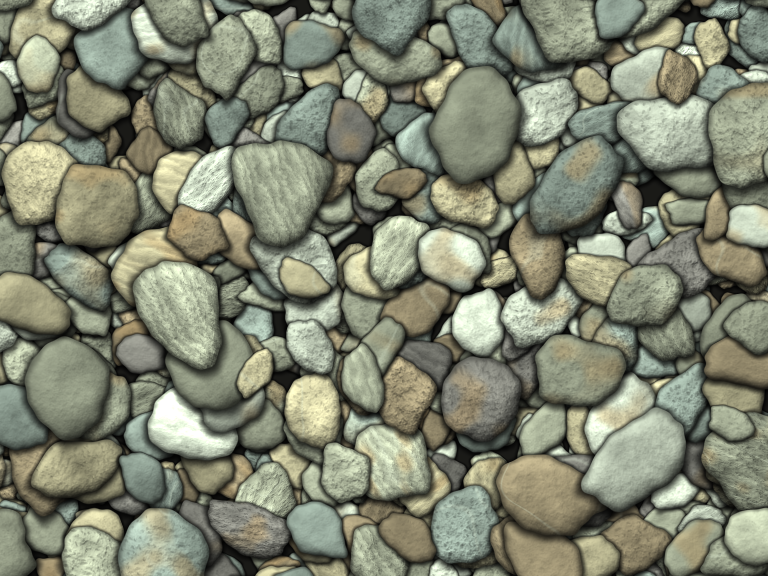
Give the GLSL for this texture, as a Shadertoy shader.

```glsl
// Draws a bed of mixed river pebbles with dark gaps under soft overcast light.

const vec3 LIGHT_DIR = vec3(-0.25, 0.50, 0.83);
const vec3 LIGHT_TINT = vec3(1.25, 1.29, 1.26);
const vec3 GAP = vec3(0.10, 0.10, 0.09);
const vec3 RUST = vec3(0.57, 0.47, 0.33);
const vec3 CHALK = vec3(0.71, 0.73, 0.67);

float hash(vec2 p) {
    vec3 q = fract(p.xyx * 0.1031);
    q += dot(q, q.yzx + 33.33);
    return fract((q.x + q.y) * q.z);
}

mat2 rotation(float angle) {
    float c = cos(angle), s = sin(angle);
    return mat2(c, s, -s, c);
}

float valueNoise(vec2 p) {
    vec2 i = floor(p), f = fract(p);
    f = f * f * (3.0 - 2.0 * f);
    return mix(mix(hash(i), hash(i + vec2(1, 0)), f.x),
               mix(hash(i + vec2(0, 1)), hash(i + 1.0), f.x), f.y);
}

// Distance to the nearest scattered point
float cellular(vec2 p) {
    vec2 i = floor(p);
    float nearest = 2.0;
    for (int y = -1; y <= 1; y++)
    for (int x = -1; x <= 1; x++) {
        vec2 c = i + vec2(x, y);
        nearest = min(nearest, distance(p, c + vec2(hash(c), hash(c + 71.0))));
    }
    return nearest;
}

// Layered noise from broad mottling down to fine grit
float grain(vec2 p) {
    float sum = 0.0, amp = 0.5;
    p *= 18.0;
    for (int i = 0; i < 5; i++) {
        sum += amp * valueNoise(p);
        p = rotation(0.6) * p * 2.1 + 17.0;
        amp *= 0.54;
    }
    return sum;
}

vec3 mineral(float pick, float tone) {
    vec3 c = vec3(0.55, 0.56, 0.49);                           // grey
    c = mix(c, vec3(0.62, 0.59, 0.48), step(0.32, pick));      // tan
    c = mix(c, vec3(0.47, 0.51, 0.48), step(0.50, pick));      // slate green
    c = mix(c, vec3(0.51, 0.46, 0.37), step(0.66, pick));      // brown
    c = mix(c, vec3(0.44, 0.43, 0.41), step(0.77, pick));      // mauve
    c = mix(c, CHALK, step(0.84, pick));                       // quartz
    return c * mix(0.78, 1.14, tone);
}

// Rounded random polygon: xy = gradient, z = radius field, 1 at the rim
vec3 pebbleField(vec2 q, vec2 id) {
    const float SHARPNESS = 6.0;
    float sum = 1e-5;
    vec2 grad = vec2(0);
    for (int i = 0; i < 6; i++) {
        float k = float(i);
        float a = 1.0472 * k + 0.65 * (hash(id + 3.1 * k) - 0.5);
        vec2 n = vec2(cos(a), sin(a)) / mix(0.78, 1.06, hash(id + 5.7 * k + 9.0));
        float t = max(dot(q, n), 0.0);
        float power = pow(t, SHARPNESS - 1.0);
        sum += power * t;
        grad += power * n;
    }
    float f = pow(sum, 1.0 / SHARPNESS);
    return vec3(grad * pow(f, 1.0 - SHARPNESS), f);
}

// Lit colour; v is the local position, slope the outward tilt of the dome
vec3 pebbleColor(vec2 v, vec2 id, vec2 slope, mat2 turn, float rim) {
    const float STEP = 0.0016;
    float rough = hash(id + 41.0), streak = step(0.82, hash(id + 43.0));
    vec2 s = v + 9.0 * vec2(hash(id + 47.0), hash(id + 53.0));
    s.y *= 1.0 + 0.8 * streak;
    float h = grain(s);
    vec2 bump = vec2(grain(s + vec2(STEP, 0)), grain(s + vec2(0, STEP))) - h;
    bump *= mix(0.006, 0.020, rough * rough) / STEP;

    vec3 c = mineral(hash(id + 59.0), hash(id + 61.0));
    float stain = smoothstep(0.5, 0.9, valueNoise(s * 24.0 + 31.0));
    c = mix(c, RUST, 0.5 * stain * step(0.7, hash(id + 67.0)));
    c *= mix(1.0, 0.66 + 0.66 * h, 0.6 + 0.4 * rough);
    c *= 1.0 + 0.08 * streak * sin(s.y * 190.0 + 14.0 * h);
    c *= 1.0 - 0.22 * rough * (1.0 - smoothstep(0.05, 0.32, cellular(s * 75.0 + 3.0 * h)));
    float vein = 1.0 - smoothstep(0.0, 0.035, abs(valueNoise(s * 13.0) - 0.5));
    c = mix(c, CHALK, 0.25 * vein * step(0.8, hash(id + 73.0)));

    vec3 normal = normalize(vec3(slope - bump * turn, 1.0));
    float diffuse = max(dot(normal, normalize(LIGHT_DIR)), 0.0);
    float occlusion = 1.0 - 0.3 * smoothstep(0.86, 1.0, rim);
    return c * LIGHT_TINT * (0.26 + 0.86 * diffuse) * occlusion;
}

// Lays one jittered grid of pebbles, with contact shadows, over the colour below
vec3 scatter(vec3 below, vec2 p, float cells, float share, float seed, float pixel) {
    vec2 g = p * cells + seed * 0.37, base = floor(g);
    for (int y = -1; y <= 1; y++)
    for (int x = -1; x <= 1; x++) {
        vec2 cell = base + vec2(x, y), id = cell + seed * 37.0;
        if (hash(id) > share) continue;
        vec2 jitter = 0.6 * vec2(hash(id + 11.0), hash(id + 13.0)) + 0.2;
        float size = mix(0.47, 0.66, hash(id + 17.0));
        float aspect = mix(0.55, 0.95, hash(id + 19.0));
        mat2 turn = rotation(6.2832 * hash(id + 23.0));
        vec2 v = turn * (g - cell - jitter);
        vec2 q = v / (size * vec2(1.0, aspect));
        if (dot(q, q) > 6.0) continue;
        q += 0.045 * sin(q.yx * 5.0 + id) + 0.014 * sin(q.yx * 14.0 + id.yx);
        vec3 field = pebbleField(q, id);
        vec2 tilt = (field.xy / vec2(1.0, aspect)) * turn;
        float reach = 0.20 - 0.09 * tilt.y / (length(tilt) + 0.01);
        below *= mix(0.20, 1.0, smoothstep(0.96, 1.0 + reach, field.z));
        float blur = 0.8 * pixel * cells / size * length(tilt) + 1e-4;
        float mask = 1.0 - smoothstep(1.0 - blur, 1.0 + blur, field.z);
        if (mask > 0.0) {
            vec2 slope = 1.05 * tilt * pow(min(field.z, 1.0), 4.5);
            below = mix(below, pebbleColor(v / cells, id, slope, turn, field.z), mask);
        }
    }
    return below;
}

void mainImage(out vec4 fragColor, in vec2 fragCoord) {
    float pixel = 1.0 / iResolution.y;
    vec2 p = fragCoord * pixel;
    // Small stones first, large ones above, a few small ones on top
    vec3 color = scatter(GAP, p, 12.0, 1.0, 6.0, pixel);
    color = scatter(color, p, 13.0, 1.0, 1.0, pixel);
    color = scatter(color, p, 10.5, 0.85, 2.0, pixel);
    color = scatter(color, p, 8.0, 0.66, 3.0, pixel);
    color = scatter(color, p, 6.2, 0.40, 4.0, pixel);
    color = scatter(color, p, 11.0, 0.12, 5.0, pixel);
    fragColor = vec4(clamp(color, 0.0, 1.0), 1.0);
}
```
